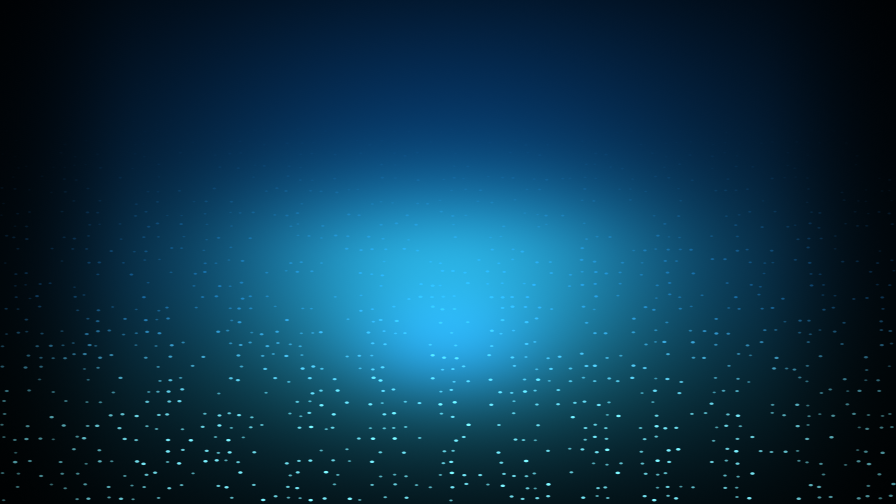
Reproduce this background procedurally as a Shadertoy shader.

```glsl
#define DOT_CELL 0.0235
#define DOT_SIZE vec2(0.0040, 0.0023)
#define DOT_DENSITY 0.46
#define DOT_TOP 0.80
#define CLUSTER_PERIOD 0.1435
#define TOP_BLUE vec3(0.012, 0.125, 0.25)
#define HALO_BLUE vec3(0.03, 0.25, 0.42)
#define HALO_TEAL vec3(0.04, 0.27, 0.37)
#define CORE_CYAN vec3(0.13, 0.40, 0.38)
#define LOWER_SKY vec3(0.04, 0.13, 0.26)
#define DOT_BLUE vec3(0.12, 0.50, 0.82)
#define DOT_CYAN vec3(0.50, 0.95, 1.00)

vec2 hash2(vec2 p) {
    vec2 q = vec2(dot(p, vec2(127.1, 311.7)), dot(p, vec2(269.5, 183.3)));
    return fract(sin(q) * 43758.55);
}

// Soft elliptical light with independent horizontal and vertical spread
float glow(vec2 p, float centerY, vec2 spread) {
    vec2 d = (p - vec2(0.0, centerY)) / spread;
    return exp(-dot(d, d));
}

vec3 background(vec2 p) {
    vec3 halo = mix(HALO_TEAL, HALO_BLUE, smoothstep(0.15, 0.52, p.y));
    float coreHeight = p.y > 0.47 ? 0.165 : 0.275;
    vec3 color = TOP_BLUE * glow(p, 0.80, vec2(0.70, 0.32));
    color += halo * glow(p, 0.40, vec2(0.74, 0.35));
    color += CORE_CYAN * glow(p, 0.47, vec2(0.43, coreHeight));
    color += LOWER_SKY * glow(p, 0.31, vec2(0.20, 0.11));

    // Darken the outer sides
    return color * (1.0 - 0.65 * smoothstep(0.6, 0.92, abs(p.x)));
}

// One jittered point per cell, thinned out between vertical clusters
float dots(vec2 p, float fade, float pixel) {
    vec2 cell = floor(p / DOT_CELL);
    vec2 jitter = (hash2(cell) - 0.5) * vec2(0.5, 0.4);
    vec2 center = (cell + 0.5 + jitter) * DOT_CELL;
    vec2 pick = hash2(cell + 71.3);

    float cluster = cos(6.2832 * center.x / CLUSTER_PERIOD);
    float present = step(pick.x, DOT_DENSITY + 0.15 * cluster);

    vec2 radius = DOT_SIZE * mix(0.65, 1.0, fade) * mix(0.75, 1.1, pick.y);
    float edge = (length((p - center) / radius) - 1.0) * radius.y;
    float cover = smoothstep(0.6 * pixel, -0.6 * pixel, edge);
    return cover * present * mix(0.55, 1.0, pick.y);
}

void mainImage(out vec4 fragColor, in vec2 fragCoord) {
    // Height runs from 0 to 1, with x centered
    vec2 p = fragCoord / iResolution.y;
    p.x -= 0.5 * iResolution.x / iResolution.y;

    vec3 color = background(p);

    // Dots brighten and turn cyan toward the bottom
    float fade = 1.0 - smoothstep(0.05, DOT_TOP, p.y);
    float sideFade = 1.0 - 0.4 * smoothstep(0.5, 0.89, abs(p.x));
    vec3 dotColor = mix(DOT_BLUE, DOT_CYAN, smoothstep(0.45, 0.15, p.y));
    float light = dots(p, fade, 1.0 / iResolution.y) * fade * sideFade;
    color = mix(color, dotColor + 0.5 * color, light);

    // Fine grain hides banding in the dark gradients
    color += (hash2(fragCoord).x - 0.5) / 255.0;
    fragColor = vec4(clamp(color, 0.0, 1.0), 1.0);
}
```
